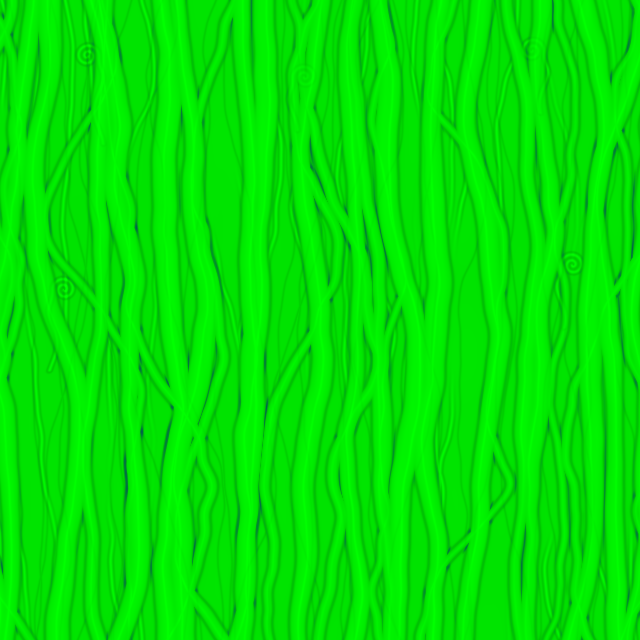
A WebGL 2 fragment shader for this texture map:

```glsl
#version 300 es
precision highp float;

uniform vec2 u_resolution;
out vec4 fragColor;

const float GROUND = 0.89;
const float BARK = 0.955;

float hash(float n) {
    n = fract(n * 0.1031);
    n *= n + 33.33;
    return fract(n * (n + n));
}

float hash2(vec2 p) {
    return hash(p.x * 17.3 + p.y * 71.9 + 5.7);
}

// Smooth noise along one axis, from -1 to 1
float noise1(float t, float seed) {
    float i = floor(t);
    float f = smoothstep(0.0, 1.0, t - i);
    return mix(hash2(vec2(i, seed)), hash2(vec2(i + 1.0, seed)), f) * 2.0 - 1.0;
}

float noise2(vec2 p) {
    float row = floor(p.y);
    float f = smoothstep(0.0, 1.0, p.y - row);
    return mix(noise1(p.x, row + 40.0), noise1(p.x, row + 41.0), f);
}

float bell(float d, float width) {
    return exp(-d * d / (width * width));
}

float softMin(float a, float b, float k) {
    float h = max(k - abs(a - b), 0.0) / k;
    return min(a, b) - h * h * k * 0.25;
}

// Sideways wander of one strand at a given height
float wander(float y, float seed) {
    return noise1(y * 3.4 + seed * 0.37, seed)
         + 0.3 * noise1(y * 8.0 + seed * 0.71, seed + 300.0)
         + 0.06 * noise1(y * 25.0, seed + 600.0);
}

// Upright wandering strands: nearest edge, second edge, ridge, blended edge
vec4 strands(vec2 p, float count, float sway, float radius, float seed, vec4 field) {
    float column = floor(p.x * count);
    for (int i = -3; i <= 3; i++) {
        float id = column + float(i);
        float key = id + seed;
        float path = wander(p.y, key);
        float slope = (wander(p.y + 0.004, key) - path) * sway / (count * 0.004);
        float center = (id + 0.5 + sway * path) / count;
        float offset = (p.x - center) * inversesqrt(1.0 + slope * slope);
        float r = radius * (0.75 + 0.5 * hash(key + 90.0) + 0.25 * noise1(p.y * 6.0, key + 150.0));
        float d = abs(offset) - r;
        field.y = min(field.y, max(field.x, d));
        field.x = min(field.x, d);
        field.z = min(field.z, abs(offset - r * 0.6 * (hash(key + 8.0) - 0.5)));
        field.w = softMin(field.w, d, 0.005);
    }
    return field;
}

// Spiral tendril with a wavy tail hanging from its outer end
float tendril(vec2 q, float pitch, float tailLength) {
    float turnAngle = atan(q.y, q.x) / 6.2832;
    float r = length(q);
    float turn = clamp(floor(r / pitch - turnAngle), 0.0, 1.0);
    float spiral = abs(r - pitch * (turn + 0.5 + turnAngle));
    float wave = 0.007 * sin(q.y * 55.0) * smoothstep(0.0, -0.04, q.y);
    float tail = length(vec2(q.x + 2.0 * pitch - wave, max(max(q.y, -tailLength - q.y), 0.0)));
    return min(spiral, tail);
}

float tendrils(vec2 p, float cells) {
    vec2 id = floor(p * cells);
    vec2 spot = vec2(0.3 + 0.4 * hash2(id), 0.6 + 0.25 * hash2(id + 13.0));
    vec2 q = p - (id + spot) / cells;
    q.x *= hash2(id + 29.0) < 0.5 ? -1.0 : 1.0;
    float d = tendril(q, 0.009, 0.08 + 0.08 * hash2(id + 7.0));
    return hash2(id + 51.0) < 0.75 ? d : 1.0;
}

// Bright cord with dark sides
float cord(float d) {
    return 0.08 * bell(d, 0.0018) - 0.09 * bell(abs(d) - 0.0042, 0.002);
}

void main() {
    vec2 p = gl_FragCoord.xy / u_resolution;

    vec4 bark = strands(p, 18.0, 0.66, 0.0135, 20.0, vec4(1.0));
    bark = strands(p, 10.0, 0.8, 0.0065, 220.0, bark);
    vec4 vines = strands(p, 20.0, 0.9, 0.001, 420.0, vec4(1.0));
    vec4 cracks = strands(p, 27.0, 1.2, 0.0005, 520.0, vec4(1.0));

    float edge = bark.w;
    float inside = smoothstep(0.001, -0.004, edge);
    float outside = smoothstep(-0.001, 0.003, edge);

    // Flat ground with fine cracks, cords and curls
    float ground = GROUND + 0.005 + 0.006 * noise2(p * vec2(26.0, 9.0));
    ground -= 0.075 * bell(cracks.z, 0.002) * outside;
    float vineMask = smoothstep(-0.4, 0.1, noise2(p * vec2(9.0, 4.0) + 3.0));
    ground += cord(vines.z) * vineMask * outside;

    // Rounded bark with a thin bright ridge and lengthwise grain
    float round = smoothstep(0.0, -0.013, edge);
    float body = BARK - 0.045 + 0.045 * round + 0.045 * bell(bark.z, 0.002) * round;
    body += 0.012 * noise2(p * vec2(110.0, 9.0));
    body -= 0.025 * bell(cracks.z, 0.002);
    float shade = mix(ground, body, inside);

    // Shadowed edges and deep crevices between close strands
    shade -= 0.135 * bell(edge - 0.0015, 0.0028);
    shade -= 0.012 * exp(-max(edge, 0.0) / 0.006) * outside;
    float gap = smoothstep(0.013, 0.005, bark.x + bark.y) * smoothstep(-0.001, 0.001, bark.x);
    float depth = 0.55 + 0.45 * noise2(p * vec2(14.0, 8.0) + 11.0);
    shade -= 0.36 * gap * depth * bell(bark.y - bark.x, 0.003);
    shade += cord(tendrils(p, 3.0)) * mix(0.3, 1.0, outside);

    float blue = max(0.78 - shade, 0.0) * 0.75;
    fragColor = vec4(0.0, clamp(shade, 0.0, 1.0), blue, 1.0);
}
```
